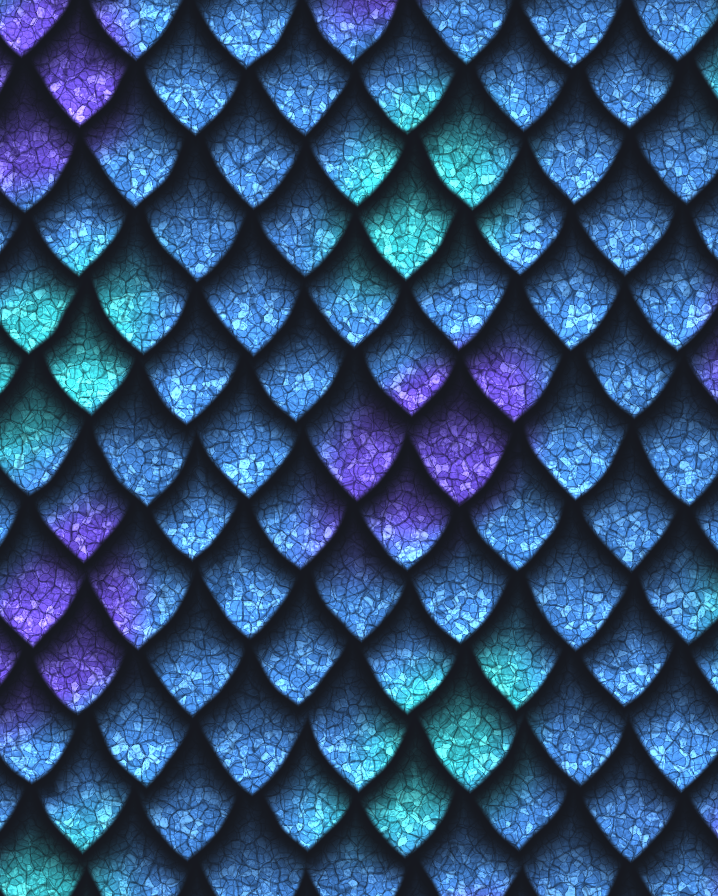
Reproduce this pattern procedurally as a WebGL 1 fragment shader.

```glsl
precision highp float;
// Overlapping pointed dragon scales with a pebbled, iridescent blue skin.
uniform vec2 u_resolution;

vec2 hash2(vec2 p) {
  p = vec2(dot(p, vec2(127.1, 311.7)), dot(p, vec2(269.5, 183.3)));
  return fract(sin(p) * 43758.55);
}

float corner(vec2 cell, vec2 f, vec2 o) {
  return dot(hash2(cell + o) * 2.0 - 1.0, f - o);
}

float gradientNoise(vec2 p) {
  vec2 i = floor(p), f = fract(p);
  vec2 w = f * f * f * (f * (f * 6.0 - 15.0) + 10.0);
  float low = mix(corner(i, f, vec2(0.0)), corner(i, f, vec2(1.0, 0.0)), w.x);
  float high = mix(corner(i, f, vec2(0.0, 1.0)), corner(i, f, vec2(1.0)), w.x);
  return mix(low, high, w.y);
}

// Cellular pebbles: x = gap to the nearest seam, y = random tone of the pebble.
vec2 pebbles(vec2 p) {
  vec2 i = floor(p), f = fract(p);
  float near = 9.0, second = 9.0, tone = 0.0;
  for (int y = -1; y <= 1; y++) {
    for (int x = -1; x <= 1; x++) {
      vec2 o = vec2(float(x), float(y));
      vec2 h = hash2(i + o);
      float d = length(o + h - f);
      if (d < near) {
        second = near;
        near = d;
        tone = fract(h.x * 7.0 + h.y * 3.0);
      } else {
        second = min(second, d);
      }
    }
  }
  return vec2(second - near, tone);
}

// Signed distance to a scale opening upward from its tip; negative inside.
float scaleDistance(vec2 p) {
  float a = abs(p.x) * 2.0;
  float edge = mix(a, a * a * a, 0.4);
  float slope = (0.6 + 1.2 * a * a) * 1.34;
  return (edge - p.y) * 0.67 / sqrt(1.0 + slope * slope);
}

void main() {
  vec2 uv = gl_FragCoord.xy / u_resolution;
  uv.y = 1.0 - uv.y;

  // One unit is a column across and a row of tips down.
  vec2 p = uv * vec2(6.6, 12.33) - vec2(0.28, 0.92);
  vec2 iso = p * vec2(1.0, 0.67);
  p.x += 0.05 * gradientNoise(iso * 2.3);
  p.y += 0.07 * gradientNoise(iso * 2.6 + 40.0);

  // Upper rows lie over lower ones, so the first row that covers wins.
  float shadow = 1.0, rim = 0.0, rise = 2.0;
  vec2 id = vec2(0.0);
  for (int k = 0; k < 4; k++) {
    float row = floor(p.y) + float(k);
    float odd = mod(row, 2.0);
    float column = floor(p.x - 0.5 * odd + 0.5);
    float best = 9.0, height = 0.0;
    vec2 bestId = vec2(0.0);
    for (int j = -1; j <= 1; j++) {
      vec2 cell = vec2(column + float(j), row);
      vec2 tip = cell + vec2(0.5, -0.09) * odd + (hash2(cell) - 0.5) * vec2(0.13, 0.18);
      vec2 local = vec2(p.x - tip.x, tip.y - p.y);
      float d = scaleDistance(local);
      if (d < best) {
        best = d;
        height = local.y;
        bestId = cell;
      }
    }
    if (best < 0.0) {
      rim = -best;
      rise = height;
      id = bestId;
      break;
    }
    shadow = min(shadow, best);
  }
  vec2 chance = hash2(id + 17.0);

  // Shadow from the scales above, fading light up the scale, dark rim.
  float light = smoothstep(0.0, 0.34, shadow) * smoothstep(0.005, 0.065, rim);
  light *= 1.0 - 0.75 * smoothstep(0.25, 1.9, rise);
  light *= 0.88 + 0.24 * chance.x;

  // Broad drifts of teal and violet over blue.
  float drift = cos(6.283 * (1.6 * uv.y + 0.58 * uv.x - 0.67));
  drift *= 0.5 + 0.5 * cos(6.283 * (uv.x - 0.07) / 0.53);
  drift += 0.3 * gradientNoise(iso * 0.8) + 0.3 * (chance.y - 0.5);
  vec3 hue = mix(vec3(0.28, 0.54, 0.87), vec3(0.24, 0.78, 0.83), smoothstep(0.2, 0.85, drift));
  hue = mix(hue, vec3(0.42, 0.33, 0.87), smoothstep(0.2, 0.7, -drift));

  // Large and small pebbles, broken up by fine grain.
  vec2 skin = iso + chance * 9.0;
  skin += 0.035 * vec2(gradientNoise(skin * 9.0), gradientNoise(skin * 9.0 + 31.0));
  vec2 large = pebbles(skin * vec2(6.5, 5.5));
  vec2 small = pebbles(skin * 14.0);
  float grain = gradientNoise(skin * 38.0) + 0.6 * gradientNoise(skin * 70.0);
  float seams = mix(0.62, 1.0, smoothstep(0.0, 0.16, large.x));
  seams *= mix(0.72, 1.0, smoothstep(0.0, 0.25, small.x));
  float texture = seams * (0.88 + 0.22 * large.y + 0.22 * small.y + 0.32 * grain);

  vec3 color = mix(vec3(0.085, 0.095, 0.12), hue * texture * 1.1, light);
  float glint = light * light * seams * smoothstep(0.55, 1.0, small.y + 0.5 * grain);
  color += vec3(0.22, 0.26, 0.20) * glint;
  gl_FragColor = vec4(color, 1.0);
}
```
